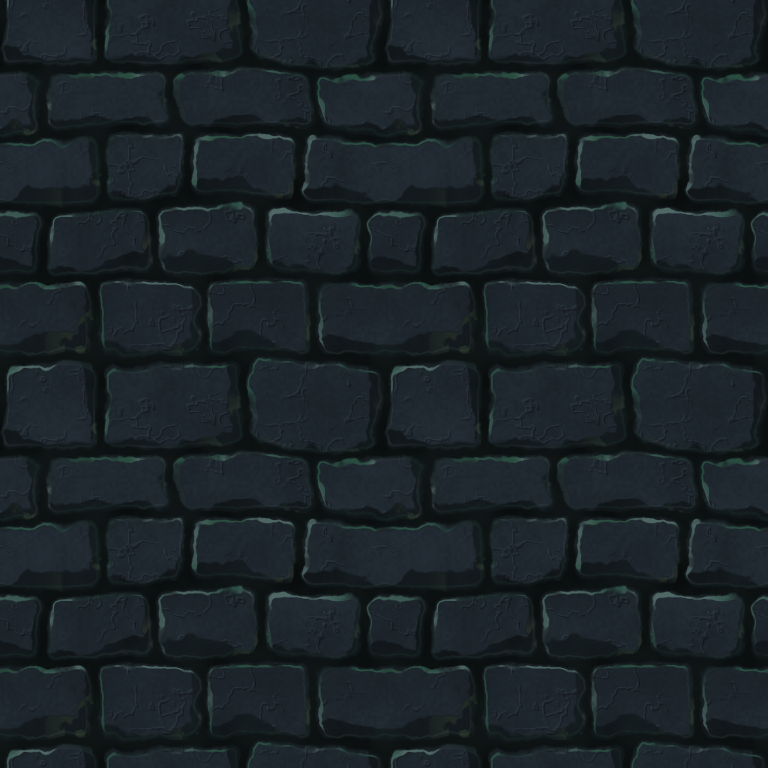
A three.js fragment shader for this texture:

```glsl
varying vec2 vUv;

float hash(vec2 c) {
  vec3 v = fract(c.xyx * 0.1031);
  v += dot(v, v.yzx + 33.33);
  return fract((v.x + v.y) * v.z);
}

// Value noise that wraps over a unit tile
float noise(vec2 p, float cells, float seed) {
  vec2 i = floor(p * cells);
  vec2 f = fract(p * cells);
  f = f * f * (3.0 - 2.0 * f);
  vec2 a = mod(i, cells) + seed * 17.0;
  vec2 b = mod(i + 1.0, cells) + seed * 17.0;
  return mix(mix(hash(a), hash(vec2(b.x, a.y)), f.x),
             mix(hash(vec2(a.x, b.y)), hash(b), f.x), f.y);
}

float fbm(vec2 p, float cells, float seed) {
  float sum = 0.0, weight = 0.5;
  for (int i = 0; i < 4; i++) {
    sum += weight * noise(p, cells, seed + float(i));
    cells *= 2.0;
    weight *= 0.5;
  }
  return sum / 0.9375;
}

float cracks(vec2 p) {
  float line = 1.0 - smoothstep(0.0, 0.03, abs(fbm(p, 16.0, 3.0) - 0.5));
  return line * smoothstep(0.35, 0.65, noise(p, 13.0, 9.0));
}

// Height span and vertical joints of the course at depth t
void findCourse(float t, out vec2 span, out vec4 joints) {
  span = vec2(0.0, 0.24);
  joints = vec4(0.263, 0.643, 0.997, 1.263);
  if (t > 0.24) { span = vec2(0.24, 0.413); joints = vec4(0.112, 0.448, 0.82, 1.112); }
  if (t > 0.413) { span = vec2(0.413, 0.593); joints = vec4(0.267, 0.487, 0.78, 1.267); }
  if (t > 0.593) { span = vec2(0.593, 0.785); joints = vec4(0.12, 0.403, 0.682, 0.953); }
  if (t > 0.785) { span = vec2(0.785, 1.0); joints = vec4(0.245, 0.53, 0.815, 1.245); }
}

void main() {
  vec2 p = fract(vUv * 2.0);

  // Uneven courses
  vec2 bend = vec2(noise(p, 6.0, 1.0), noise(p, 6.0, 2.0)) - 0.5;
  vec2 ragged = vec2(fbm(p, 24.0, 4.0), fbm(p, 24.0, 6.0)) - 0.5;
  vec2 w = p + bend * vec2(0.024, 0.03) + ragged * 0.022;
  float t = fract(1.0625 - w.y);
  float x = fract(w.x);

  // Stone containing this point
  vec2 span;
  vec4 joints;
  findCourse(t, span, joints);
  if (x < joints.x) x += 1.0;
  vec2 sides = joints.xy;
  if (x > joints.y) sides = joints.yz;
  if (x > joints.z) sides = joints.zw;
  if (x > joints.w) sides = vec2(joints.w, joints.x + 1.0);
  vec2 id = vec2(sides.x, span.x) * 100.0;
  float tint = hash(id), tilt = hash(id + 7.0) - 0.5, wear = hash(id + 19.0);

  // Rounded block distance and edge direction
  vec2 q = vec2(x - 0.5 * (sides.x + sides.y), 0.5 * (span.x + span.y) - t);
  vec2 halfSize = 0.5 * vec2(sides.y - sides.x, span.y - span.x) - 0.0075 - 0.003 * wear;
  q += vec2(-q.y, q.x) * tilt * 0.05;
  vec2 corner = abs(q) - halfSize + 0.028;
  float d = length(max(corner, 0.0)) + min(max(corner.x, corner.y), 0.0) - 0.028;
  vec2 normal = normalize(max(corner, 0.0) + 0.0001) * sign(q);
  float body = 1.0 - smoothstep(-0.004, 0.004, d);

  // Mortar
  float grime = fbm(p, 12.0, 12.0);
  vec3 mortar = mix(vec3(0.026, 0.038, 0.042), vec3(0.07, 0.096, 0.098), grime);

  // Stone face with grain and engraved cracks
  float mottled = fbm(p, 9.0, 15.0);
  vec3 stone = mix(vec3(0.1, 0.128, 0.152), vec3(0.138, 0.172, 0.205), mottled);
  stone *= 0.95 + 0.1 * tint;
  stone *= 0.94 + 0.12 * noise(p, 128.0, 21.0);
  float relief = cracks(p) - cracks(p + vec2(-0.004, 0.004));
  stone += relief * vec3(0.034, 0.044, 0.048);

  // Chipped, shaded lower and right sides
  float edgeDepth = min(q.y + halfSize.y, (halfSize.x - q.x) * 1.5);
  float ledge = 0.016 * wear - 0.045 + 0.13 * fbm(p, 8.0, 24.0);
  float chip = 1.0 - smoothstep(ledge - 0.004, ledge + 0.005, edgeDepth);
  stone = mix(stone, vec3(0.06, 0.084, 0.093) * (0.65 + 0.7 * grime), chip * 0.8);
  stone = mix(stone, vec3(0.06, 0.088, 0.092), 0.5 * smoothstep(-0.016, -0.002, d));

  // Olive stains on the worn corners
  float stain = smoothstep(0.52, 0.62, fbm(p, 22.0, 27.0)) * smoothstep(0.05, 0.02, 0.07 - chip * 0.05);
  stain *= smoothstep(0.2, 0.9, q.x / halfSize.x) * smoothstep(0.4, -0.3, q.y / halfSize.y);
  stone = mix(stone, vec3(0.17, 0.21, 0.17), stain * 0.7);

  // Broken mossy rim, brightest at top and left
  float lit = smoothstep(-0.4, 0.85, dot(normal, vec2(-0.55, 0.84)));
  float broken = smoothstep(0.35, 0.6, fbm(p, 18.0, 31.0));
  float thick = 0.0005 + 0.006 * smoothstep(0.45, 0.9, noise(p, 26.0, 33.0)) * lit;
  float inset = abs(d + 0.004 + 0.009 * noise(p, 24.0, 35.0));
  float rim = 1.0 - smoothstep(thick, thick + 0.0045, inset);
  vec3 moss = mix(vec3(0.17, 0.32, 0.26), vec3(0.33, 0.43, 0.42),
                  smoothstep(0.35, 0.75, noise(p, 10.0, 38.0)));
  stone = mix(stone, moss, rim * (0.14 + 0.76 * lit * broken));

  gl_FragColor = vec4(mix(mortar, stone, body), 1.0);
}
```
